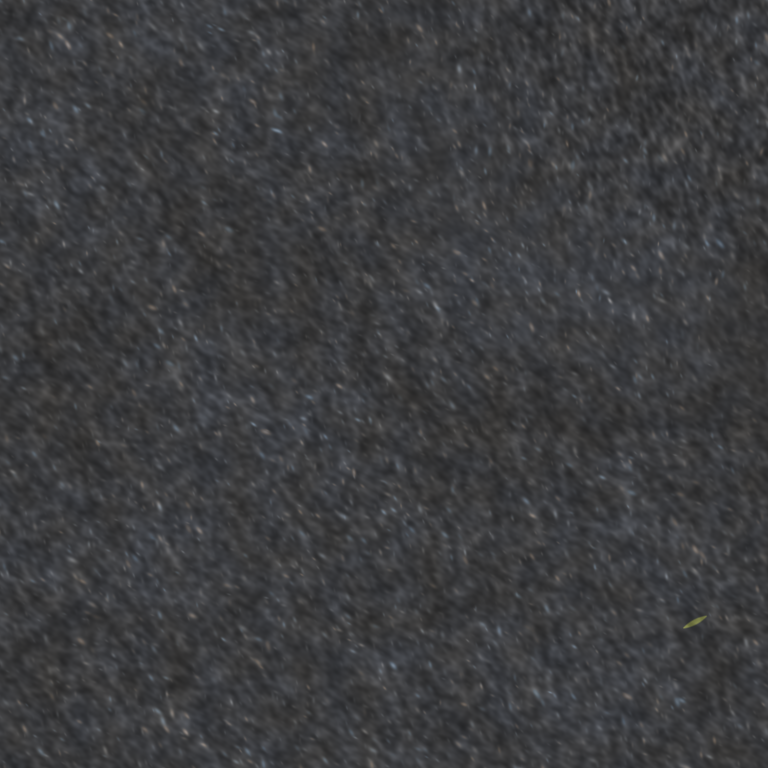
A three.js fragment shader for this texture:

```glsl
// Dark slate-grey stone with a fine, slanted, slightly blurred grain.
// Stretched gradient noise gives the streaks and mottling, a jittered grid
// scatters pale mineral flecks, and one small straw lies at the lower right.

varying vec2 vUv;

const vec3 COOL_TINT = vec3(0.965, 1.0, 1.075);
const vec3 WARM_TINT = vec3(1.02, 1.0, 0.985);
const vec3 TAN_FLECK = vec3(1.08, 1.0, 0.92);
const vec3 BLUE_FLECK = vec3(0.93, 1.01, 1.06);
const vec3 STRAW_COLOR = vec3(0.50, 0.52, 0.28);
const float STONE_LEVEL = 0.229;
const float GRAIN_ANGLE = -0.90;
const float STEEP_ANGLE = -1.25;

float hash(vec2 p) {
  return fract(sin(dot(p, vec2(127.1, 311.7))) * 43758.5453);
}

// Coordinates along and across a direction at the given angle.
vec2 turn(vec2 p, float angle) {
  float c = cos(angle);
  float s = sin(angle);
  return vec2(c * p.x + s * p.y, c * p.y - s * p.x);
}

// Slope of a random unit gradient at a lattice corner.
float corner(vec2 cell, vec2 offset) {
  float a = 6.2832 * hash(cell);
  return dot(vec2(cos(a), sin(a)), offset);
}

float noise(vec2 p) {
  vec2 i = floor(p);
  vec2 f = p - i;
  vec2 u = f * f * f * (f * (f * 6.0 - 15.0) + 10.0);
  vec2 e = vec2(1.0, 0.0);
  float low = mix(corner(i, f), corner(i + e, f - e), u.x);
  float high = mix(corner(i + e.yx, f - e.yx), corner(i + 1.0, f - 1.0), u.x);
  return mix(low, high, u.y);
}

// Two octaves of noise drawn out along one direction.
float streaks(vec2 p, float angle) {
  float coarse = noise(turn(p, angle) * vec2(44.0, 82.0) + 17.0);
  float fine = noise(turn(p, angle + 0.35) * vec2(85.0, 140.0) + 53.0);
  return coarse + 0.65 * fine;
}

// Soft slanted flecks, one per cell: x is brightness, y is signed warmth.
vec2 flecks(vec2 p, float count, float angle, float seed) {
  vec2 q = p * count;
  vec2 base = floor(q);
  vec2 total = vec2(0.0);
  for (int y = -1; y <= 1; y++) {
    for (int x = -1; x <= 1; x++) {
      vec2 cell = base + vec2(float(x), float(y));
      vec2 key = cell + seed;
      vec2 centre = cell + vec2(hash(key + 3.1), hash(key + 7.7));
      float tilt = angle + 1.1 * (hash(key + 11.3) - 0.5);
      float size = mix(0.7, 1.2, hash(key + 19.9));
      vec2 d = turn(q - centre, tilt) / (size * vec2(0.32, 0.15));
      float glow = pow(hash(key + 23.5), 3.5) * exp(-dot(d, d));
      total += glow * vec2(1.0, 2.0 * hash(key + 31.7) - 1.0);
    }
  }
  return total;
}

// Coverage of a tapered sliver with a soft edge.
float sliver(vec2 p, vec2 centre, float angle, vec2 halfSize) {
  vec2 d = turn(p - centre, angle);
  float t = clamp(d.x / halfSize.x, -1.0, 1.0);
  float width = halfSize.y * (1.0 - 0.75 * t * t);
  float away = length(vec2(d.x - t * halfSize.x, d.y)) - width;
  return 1.0 - smoothstep(-0.0015, 0.0015, away);
}

void main() {
  vec2 p = vUv;
  vec2 warped = p + 0.006 * vec2(noise(p * 9.0), noise(p * 9.0 + 40.0));

  // Steeper, rougher grain toward the upper right corner.
  float rough = smoothstep(0.55, 0.15, length(p - vec2(0.9, 0.95)));
  float grain = mix(streaks(warped, GRAIN_ANGLE),
                    streaks(warped, STEEP_ANGLE), rough);

  // Mottling at two larger scales.
  float mottle = noise(turn(warped, GRAIN_ANGLE) * vec2(17.0, 25.0) + 71.0);
  float cloud = noise(p * 5.5 + 29.0);
  float relief = grain * (1.0 + 0.3 * rough) + 0.6 * mottle + 0.35 * cloud;

  // Pale flecks, a little denser where the mottling is light.
  float slant = mix(GRAIN_ANGLE, STEEP_ANGLE, rough);
  vec2 fleck = flecks(warped, 58.0, slant, 5.0)
             + 0.6 * flecks(warped, 83.0, slant, 97.0);
  fleck *= clamp(0.9 + 0.8 * mottle + 0.6 * cloud, 0.4, 1.5);
  float level = STONE_LEVEL * exp(0.40 * relief) + 0.19 * fleck.x;

  // Patches of cool and neutral grey, with tan or bluish flecks.
  float coolness = 0.55 + 0.8 * noise(p * 24.0 + 83.0) + 0.5 * cloud;
  vec3 color = level * mix(WARM_TINT, COOL_TINT, clamp(coolness, 0.0, 1.0));
  float warmth = clamp(0.5 + 1.5 * fleck.y, 0.0, 1.0);
  color *= mix(vec3(1.0), mix(BLUE_FLECK, TAN_FLECK, warmth),
               clamp(2.0 * fleck.x, 0.0, 1.0));

  // The single straw.
  float straw = sliver(p, vec2(0.905, 0.19), 0.48, vec2(0.016, 0.0034));
  color = mix(color, STRAW_COLOR * (1.0 + 0.4 * grain), 0.85 * straw);

  gl_FragColor = vec4(color, 1.0);
}
```
